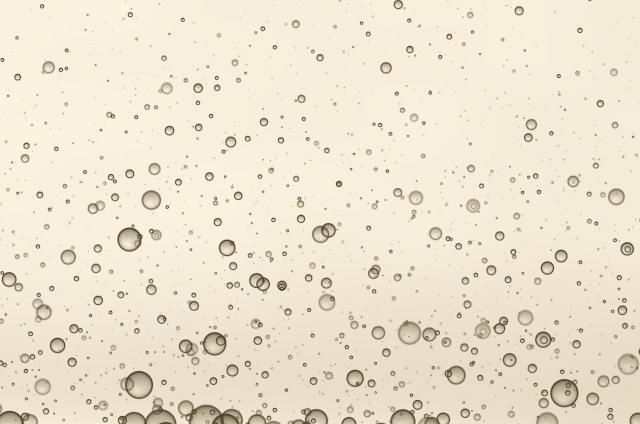
Give the GLSL for this texture, as a WebGL 1 fragment shader.

```glsl
precision highp float;

uniform vec2 u_resolution;

#define CREAM vec3(0.975, 0.937, 0.868)
#define INK vec3(0.29, 0.24, 0.14)
#define WARMTH vec3(0.0, 0.012, 0.026)
#define RIM_WIDTH 0.0012
#define RIM_GROWTH 0.034
#define RIM_DARKNESS 0.96
#define BODY_TINT 0.14
#define TOP_SHADE 0.3
#define HAZE 0.092
#define NESTED_SHARE 0.05
#define FOAM_COUNT 10

// Four random values per cell
vec4 hash4(vec2 cell) {
  vec4 h = fract(cell.xyxy * vec4(0.1031, 0.1030, 0.0973, 0.1099));
  h += dot(h, h.wzxy + 33.33);
  return fract((h.xxyz + h.yzzw) * h.zywx);
}

float valueNoise(vec2 p) {
  vec2 cell = floor(p);
  vec2 f = fract(p);
  f = f * f * (3.0 - 2.0 * f);
  float low = mix(hash4(cell).x, hash4(cell + vec2(1.0, 0.0)).x, f.x);
  float high = mix(hash4(cell + vec2(0.0, 1.0)).x, hash4(cell + 1.0).x, f.x);
  return mix(low, high, f.y);
}

// Thin dark line just inside a circle
float rimLine(float dist, float radius, float width) {
  float offset = (dist - radius + width) / width;
  return exp(-offset * offset);
}

// Share of light that passes one bubble; focus 0 is faint and soft
float bubbleLight(vec2 d, float radius, float focus, float nested) {
  float dist = length(d);
  float soft = 0.7 / u_resolution.y + 0.0008 * (1.0 - focus);
  if (dist > radius + soft) return 1.0;
  float inside = 1.0 - smoothstep(-soft, soft, dist - radius);
  float q = dist / radius;
  float height = d.y / radius;
  float width = RIM_WIDTH + RIM_GROWTH * radius + 0.0005 * (1.0 - focus);

  // Dark crown, pale belly and a broad falloff towards the rim
  float crown = smoothstep(-0.3, 1.0, height);
  float body = BODY_TINT + TOP_SHADE * crown + 0.22 * smoothstep(0.55, 1.0, q);
  vec2 glow = d / radius - vec2(-0.15, -0.4);
  body -= 0.12 * exp(-5.0 * dot(glow, glow));

  float rim = rimLine(dist, radius, width) * (0.9 + 0.1 * height);
  if (nested < NESTED_SHARE && radius > 0.011) {
    vec2 inner = d - radius * vec2(0.08, -0.06);
    rim = max(rim, 0.75 * rimLine(length(inner), radius * 0.5, width));
  }
  float bodyDensity = body * mix(0.7, 1.0, focus);
  float density = mix(bodyDensity, RIM_DARKNESS * mix(0.45, 1.0, focus), rim);
  density *= mix(0.4, 1.0, smoothstep(0.001, 0.005, radius));
  return 1.0 - inside * density;
}

// Scattered bubbles of one size class, more frequent towards the bottom
float crowdLight(vec2 p, float cellSize, vec2 radii, vec2 chances, float seed) {
  vec2 grid = p / cellSize + seed * vec2(0.37, 0.61);
  vec2 home = floor(grid);
  float light = 1.0;
  for (int j = -1; j <= 1; j++) {
    for (int i = -1; i <= 1; i++) {
      vec2 cell = home + vec2(float(i), float(j));
      vec4 place = hash4(cell + seed * 17.0);
      vec4 look = hash4(cell + seed * 29.0 + 101.0);
      vec2 d = (grid - cell - place.xy) * cellSize;
      float y = clamp(p.y - d.y, 0.0, 1.0);
      float chance = mix(chances.x, chances.y, y);
      float radius = mix(radii.x, radii.y, pow(place.w, 1.4));
      radius *= mix(1.08, 0.8, y);
      float focus = smoothstep(0.0, 0.65, look.x);
      if (place.z < chance) light *= bubbleLight(d, radius, focus, look.y);
    }
  }
  return light;
}

// Large bubbles cut off by the bottom edge
float foamLight(vec2 p, float aspect) {
  float light = 1.0;
  for (int i = 0; i < FOAM_COUNT; i++) {
    vec4 h = hash4(vec2(float(i) + 5.0, 71.0));
    float along = (float(i) + h.x) / float(FOAM_COUNT);
    vec2 center = vec2(mix(0.2, 0.68, along) * aspect, mix(-0.025, 0.01, h.y));
    float radius = mix(0.018, 0.042, h.z * h.z);
    light *= bubbleLight(p - center, radius, mix(0.6, 1.0, h.w), 1.0);
  }
  return light;
}

void main() {
  vec2 p = gl_FragCoord.xy / u_resolution.y;
  float aspect = u_resolution.x / u_resolution.y;
  float across = p.x / aspect;

  // Backlit liquid, duller low down with a pale floor
  float haze = HAZE * (1.0 - smoothstep(0.0, 0.55, p.y));
  haze += 0.03 * (across - 0.5) + 0.02 * (valueNoise(p * vec2(4.0, 7.0)) - 0.5);
  haze -= 0.06 * exp(-p.y / 0.04) * (1.0 - 0.6 * across);

  float light = crowdLight(p, 0.15, vec2(0.018, 0.032), vec2(0.85, -0.3), 1.0);
  light *= crowdLight(p, 0.1, vec2(0.011, 0.019), vec2(0.7, 0.15), 2.0);
  light *= crowdLight(p, 0.07, vec2(0.006, 0.012), vec2(0.7, 0.3), 3.0);
  light *= crowdLight(p, 0.042, vec2(0.003, 0.006), vec2(0.55, 0.22), 4.0);
  light *= crowdLight(p, 0.026, vec2(0.0012, 0.0028), vec2(0.5, 0.28), 5.0);
  light *= foamLight(p, aspect);

  float tone = 1.0 - (1.0 - haze) * light;
  vec3 color = mix(CREAM, INK, tone);
  color -= WARMTH * smoothstep(0.0, 0.15, tone) * (1.0 - tone);
  gl_FragColor = vec4(color, 1.0);
}
```
